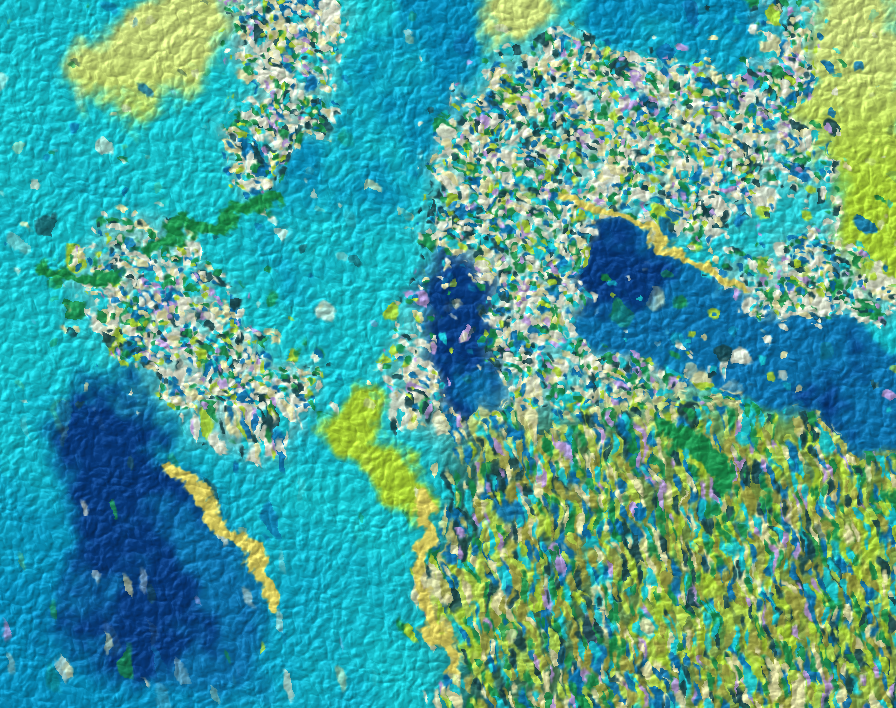
A WebGL 1 fragment shader for this texture:

```glsl
precision highp float;
uniform vec2 u_resolution;

const vec3 TURQUOISE = vec3(0.09, 0.72, 0.76);
const vec3 CERULEAN = vec3(0.03, 0.52, 0.69);
const vec3 OCEAN = vec3(0.05, 0.42, 0.63);
const vec3 NAVY = vec3(0.03, 0.22, 0.47);
const vec3 CREAM = vec3(0.82, 0.84, 0.76);
const vec3 LIME = vec3(0.62, 0.77, 0.20);
const vec3 PALE_LIME = vec3(0.74, 0.81, 0.46);
const vec3 GREEN = vec3(0.10, 0.52, 0.28);
const vec3 OLIVE = vec3(0.52, 0.54, 0.16);
const vec3 GOLD = vec3(0.80, 0.76, 0.36);
const vec3 LILAC = vec3(0.66, 0.56, 0.78);
const vec3 SHADOW = vec3(0.10, 0.27, 0.29);
const int FLECK_LAYERS = 6;
const float FLECK_SCALE = 24.0;   // cells per canvas height, first layer
const float FLECK_GROWTH = 1.36;
const float RELIEF_SCALE = 58.0;
const float RELIEF_STEP = 0.003;
const float RELIEF_DEPTH = 0.75;
const float STREAK_TOP = 0.42;    // flecks lengthen below this height
const float STREAK_SQUEEZE = 0.4;

vec2 hash2(vec2 p) {
  vec3 q = fract(p.xyx * vec3(0.1031, 0.1030, 0.0973));
  q += dot(q, q.yzx + 33.33);
  return fract((q.xx + q.yz) * q.zy);
}

// Cellular noise: distance to the nearest point, then its two random values
vec3 cells(vec2 p) {
  vec2 base = floor(p);
  vec3 nearest = vec3(9.0);
  for (int j = -1; j <= 1; j++) {
    for (int i = -1; i <= 1; i++) {
      vec2 id = base + vec2(float(i), float(j));
      float d = length(id + hash2(id) - p);
      if (d < nearest.x) nearest = vec3(d, hash2(id + 71.7));
    }
  }
  return nearest;
}

// Layered sines, roughly -1 to 1
float ripple(vec2 p) {
  float sum = 0.0, amp = 0.5;
  for (int i = 0; i < 5; i++) {
    p = mat2(0.8, 0.6, -0.6, 0.8) * p * 1.9 + 1.7;
    sum += amp * sin(p.x + 1.5 * sin(p.y));
    amp *= 0.6;
  }
  return sum;
}

float relief(vec2 p) {
  p += 0.006 * vec2(ripple(p * 22.0), ripple(p * 22.0 + 9.0));
  return -cells(p * RELIEF_SCALE).x - 0.4 * cells(p * RELIEF_SCALE * 1.9).x;
}

// Brush stroke from a to b; soft is the width of its edge
float stroke(vec2 p, vec2 a, vec2 b, float radius, float soft) {
  vec2 axis = b - a;
  float t = clamp(dot(p - a, axis) / dot(axis, axis), 0.0, 1.0);
  return smoothstep(soft, -soft, length(p - a - axis * t) - radius);
}

vec3 fleckColour(float pick, float meadow) {
  vec3 c = mix(CREAM, mix(OLIVE, LIME, step(0.17, pick)), meadow * 0.85);
  c = mix(c, mix(CREAM, GOLD, 0.4), step(0.30, pick));
  c = mix(c, TURQUOISE, step(0.42, pick));
  c = mix(c, OCEAN, step(0.54, pick));
  c = mix(c, GREEN, step(0.66, pick));
  c = mix(c, LIME, step(0.79, pick));
  c = mix(c, LILAC, step(0.86, pick));
  return mix(c, SHADOW, step(0.91, pick));
}

void main() {
  vec2 p = gl_FragCoord.xy / u_resolution.y;
  float pixel = 1.0 / u_resolution.y;
  float swell = ripple(p * 8.0);
  vec2 fray = vec2(ripple(p * 25.0), ripple(p * 25.0 + 5.0));
  vec2 w = p + 0.03 * vec2(swell, ripple(p * 7.0 + 3.0)) + 0.012 * fray;
  vec2 s = p + 0.012 * vec2(swell) + 0.016 * fray;

  // Regions of bare speckle and of streaked meadow
  float chalk = stroke(w, vec2(0.74, 0.78), vec2(1.08, 0.85), 0.13, 0.06);
  chalk = max(chalk, stroke(w, vec2(0.78, 0.72), vec2(0.68, 0.48), 0.12, 0.06));
  chalk = max(chalk, stroke(w, vec2(0.40, 0.96), vec2(0.39, 0.80), 0.06, 0.04));
  chalk = max(chalk, stroke(w, vec2(0.20, 0.58), vec2(0.36, 0.45), 0.08, 0.05));
  chalk = max(chalk, stroke(w, vec2(0.88, 0.47), vec2(1.20, 0.62), 0.07, 0.05));
  float meadow = smoothstep(0.56, 0.68, w.x) * smoothstep(0.50, 0.34, w.y);

  // Broad strokes of paint
  float sky = stroke(w, vec2(0.62, 0.97), vec2(0.42, 0.58), 0.085, 0.02);
  sky = max(sky, stroke(w, vec2(0.86, 0.98), vec2(1.02, 0.96), 0.055, 0.02));
  float deep = stroke(w, vec2(0.15, 0.38), vec2(0.28, 0.12), 0.085, 0.03);
  deep = max(deep, stroke(w, vec2(0.16, 0.17), vec2(0.27, 0.09), 0.09, 0.03));
  float wing = stroke(w, vec2(0.88, 0.60), vec2(1.24, 0.42), 0.075, 0.015);
  wing = max(wing, stroke(w, vec2(0.63, 0.57), vec2(0.67, 0.46), 0.055, 0.03));
  float pale = stroke(w, vec2(0.16, 0.88), vec2(0.30, 0.98), 0.05, 0.02);
  pale = max(pale, stroke(w, vec2(1.21, 0.98), vec2(1.25, 0.68), 0.075, 0.02));
  pale = max(pale, stroke(w, vec2(0.74, 1.0), vec2(0.74, 0.97), 0.035, 0.015));
  pale = max(pale, stroke(w, vec2(0.50, 0.40), vec2(0.57, 0.27), 0.03, 0.012));

  float corner = smoothstep(0.55, 0.0, p.y) * smoothstep(0.60, 0.15, p.x);
  vec3 colour = mix(TURQUOISE, CERULEAN, clamp(corner * 1.4 + 0.2 * swell, 0.0, 1.0));
  colour = mix(colour, CREAM * 0.92, chalk * 0.7);
  colour = mix(colour, mix(SHADOW, OLIVE, smoothstep(0.5, 1.1, p.x)), meadow * 0.85);
  colour = mix(colour, mix(TURQUOISE, CERULEAN, smoothstep(0.6, 1.0, p.y + 0.2 * swell)), sky);
  colour = mix(colour, mix(OCEAN, NAVY, smoothstep(-0.5, 0.5, swell + 1.5 * p.y - 0.2)), deep);
  colour = mix(colour, mix(NAVY, OCEAN, smoothstep(-0.5, 0.3, swell + 2.0 * p.x - 1.7)), wing);
  colour = mix(colour, mix(LIME, PALE_LIME, smoothstep(0.7, 0.95, p.y)), pale);

  // Scattered flecks, drawn out into streaks low down
  float paint = max(max(sky, deep), max(wing, pale));
  float density = 0.03 + 0.62 * max(chalk, meadow) * (1.0 - 0.94 * paint);
  vec2 q = p + 0.007 * fray;
  q = vec2(q.x + 0.2 * q.y, mix(max(0.0, q.y - STREAK_TOP), q.y, STREAK_SQUEEZE));
  float scale = FLECK_SCALE;
  for (int i = 0; i < FLECK_LAYERS; i++) {
    vec3 c = cells(q * scale + float(i) * 17.3);
    float radius = 0.28 + 0.32 * fract(c.y * 37.0);
    float soft = 0.04 + scale * pixel;
    float cover = smoothstep(soft, -soft, c.x - radius);
    cover *= smoothstep(0.0, 0.04, density - c.z);
    colour = mix(colour, fleckColour(c.y, meadow), cover * 0.92);
    scale *= FLECK_GROWTH;
  }

  // Ragged green and gold splashes on top
  float leaf = stroke(s, vec2(0.07, 0.63), vec2(0.17, 0.60), 0.010, 0.004);
  leaf = max(leaf, stroke(s, vec2(0.20, 0.65), vec2(0.40, 0.72), 0.010, 0.004));
  leaf = max(leaf, stroke(s, vec2(0.93, 0.39), vec2(1.02, 0.33), 0.015, 0.004));
  float gilt = stroke(s, vec2(0.25, 0.34), vec2(0.38, 0.16), 0.012, 0.004);
  gilt = max(gilt, stroke(s, vec2(0.80, 0.73), vec2(1.05, 0.60), 0.008, 0.004));
  gilt = max(gilt, stroke(s, vec2(0.59, 0.28), vec2(0.63, 0.06), 0.012, 0.004));
  colour = mix(colour, GREEN, leaf);
  colour = mix(colour, GOLD, gilt);

  // Thick paint lit from the upper left
  float light = relief(p) - relief(p + RELIEF_STEP * vec2(-0.7, 0.7));
  colour *= 1.0 + RELIEF_DEPTH * light;
  colour += 0.22 * max(light, 0.0);
  gl_FragColor = vec4(clamp(colour, 0.0, 1.0), 1.0);
}
```
